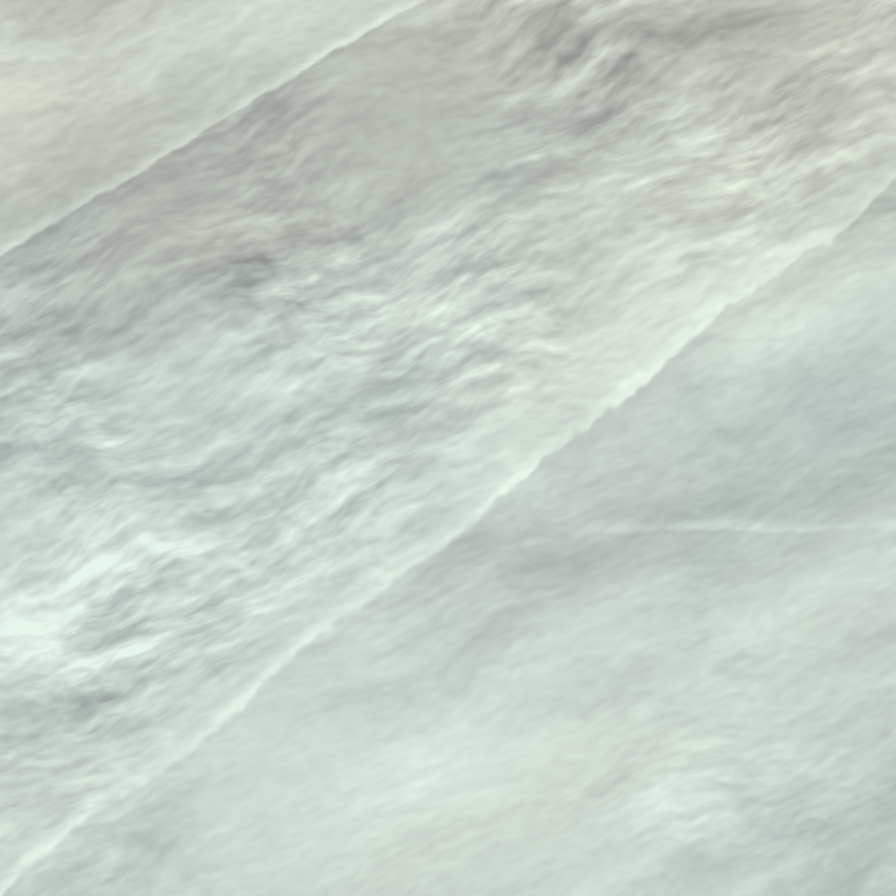
A Shadertoy shader for this texture:

```glsl
// Pale grey-green marble: soft clouds and crisp short wisps drawn out along a
// slanted grain, crossed by bright veins with a shaded lower side.
// Built from stretched gradient noise, soft blobs and distance to wavering lines.

const vec3  STONE       = vec3(0.772, 0.812, 0.780); // middle colour
const vec3  TONE_RAMP   = vec3(1.0, 1.07, 0.98);     // colour change per unit of tone
const vec3  WARM_TINT   = vec3(0.015, -0.003, -0.015);
const float BASE_TONE   = -0.002;
const float GRAIN_ANGLE = 0.40;
const vec2  CLOUD_FREQ  = vec2(1.7, 5.5);
const vec2  WISP_FREQ   = vec2(9.0, 27.0);
const vec2  FINE_FREQ   = vec2(48.0, 130.0);
const float CLOUD_GAIN  = 0.15;
const float WISP_GAIN   = 0.17;
const float RELIEF_GAIN = 0.075;
const float FINE_GAIN   = 0.032;

// Integer hash giving a gradient in -1..1
vec2 hashGradient(ivec2 cell) {
    uvec2 v = uvec2(cell) * 1664525u + 1013904223u;
    v.x += v.y * 1664525u;
    v.y += v.x * 1664525u;
    v ^= v >> 16u;
    v.x += v.y * 1664525u;
    v.y += v.x * 1664525u;
    v ^= v >> 16u;
    return vec2(v & 65535u) / 32767.5 - 1.0;
}

float cornerValue(ivec2 cell, ivec2 corner, vec2 f) {
    return dot(hashGradient(cell + corner), f - vec2(corner));
}

float noise(vec2 p) {
    ivec2 cell = ivec2(floor(p));
    vec2 f = fract(p);
    vec2 u = f * f * f * (f * (f * 6.0 - 15.0) + 10.0);
    float low  = mix(cornerValue(cell, ivec2(0, 0), f), cornerValue(cell, ivec2(1, 0), f), u.x);
    float high = mix(cornerValue(cell, ivec2(0, 1), f), cornerValue(cell, ivec2(1, 1), f), u.x);
    return 1.5 * mix(low, high, u.y);
}

float fbm(vec2 p, float falloff) {
    float sum = 0.0, gain = 0.5;
    for (int i = 0; i < 4; i++) {
        sum += gain * noise(p);
        p = p * 2.03 + vec2(17.3, 9.1);
        gain *= falloff;
    }
    return sum;
}

vec2 toGrain(vec2 p) {
    float c = cos(GRAIN_ANGLE), s = sin(GRAIN_ANGLE);
    return vec2(c * p.x + s * p.y, c * p.y - s * p.x);
}

// Soft patch lying along the grain
float blob(vec2 p, vec2 centre, vec2 size) {
    vec2 d = toGrain(p - centre) / size;
    return exp(-dot(d, d));
}

// Signed distance to a wavering line, positive above it
float veinDistance(vec2 p, float height, float slope, float wobble) {
    float waver = noise(vec2(p.x * 7.0, height * 31.0))
                + 0.45 * noise(vec2(p.x * 24.0, height * 57.0))
                + 0.40 * noise(p * 60.0);
    return (p.y - height - slope * p.x + wobble * waver) / sqrt(1.0 + slope * slope);
}

// Bright ridge, crisp below and softer above
float ridge(float d, float width) {
    float x = d / (d < 0.0 ? 0.35 * width : width);
    return exp(-x * x);
}

// One-sided shade that fades away below a vein
float underside(float d, float reach) {
    return smoothstep(0.0, -0.005, d) * exp(min(d, 0.0) / reach);
}

void mainImage(out vec4 fragColor, in vec2 fragCoord) {
    vec2 p = fragCoord / iResolution.xy;
    vec2 grain = toGrain(p);
    vec2 warped = grain + 0.035 * vec2(noise(p * 5.0), noise(p * 5.0 + 40.0))
                        + 0.006 * vec2(noise(p * 26.0), noise(p * 26.0 + 40.0));

    float upper = veinDistance(p, 0.716, 0.612, 0.008);
    float lower = veinDistance(p, 0.004, 0.797, 0.016);
    float lowSeam  = veinDistance(p, 0.411, 0.0, 0.006);
    float highSeam = veinDistance(p, 0.935, 0.01, 0.012);

    // Broad light and dark areas
    float tone = BASE_TONE;
    tone -= 0.070 * blob(p, vec2(0.36, 0.80), vec2(0.36, 0.13));
    tone -= 0.050 * blob(p, vec2(0.85, 0.98), vec2(0.40, 0.12));
    tone -= 0.040 * blob(p, vec2(0.90, 0.46), vec2(0.28, 0.10));
    tone -= 0.050 * blob(p, vec2(0.10, 1.02), vec2(0.25, 0.06));
    tone += 0.035 * blob(p, vec2(0.10, 0.35), vec2(0.24, 0.05));
    tone += 0.040 * blob(p, vec2(0.62, 0.55), vec2(0.35, 0.09));
    tone += 0.045 * blob(p, vec2(0.45, 0.12), vec2(0.50, 0.20));

    // Clouds, wisps and fine grain; roughest between the two veins
    float between = smoothstep(0.03, -0.03, upper) * smoothstep(-0.02, 0.12, lower);
    float rough = mix(0.42, 1.0, between) * (0.85 + 0.9 * noise(p * 4.0 + 11.0));
    vec2 wispPoint = warped * WISP_FREQ + 5.0;
    float wisp = fbm(wispPoint, 0.62);
    float relief = wisp - fbm(wispPoint + vec2(0.05, 0.22), 0.62);
    float fleck = smoothstep(0.25, 0.55, noise(warped * vec2(14.0, 42.0) + 71.0));
    tone += CLOUD_GAIN * fbm(warped * CLOUD_FREQ + 23.0, 0.5);
    tone += rough * (WISP_GAIN * wisp + RELIEF_GAIN * relief + 0.035 * fleck);
    tone += FINE_GAIN * noise(grain * FINE_FREQ) * (0.6 + 0.4 * rough);

    // Veins: glow above, shade below, then the bright ridge
    float patchy = 0.75 + 0.5 * noise(p * 9.0 + 3.0);
    float fade = mix(1.0, 0.45, smoothstep(0.65, 0.95, p.x));
    tone += 0.025 * smoothstep(-0.003, 0.004, lower) * exp(-max(lower, 0.0) / 0.05);
    tone -= 0.050 * underside(lower, 0.05) * smoothstep(0.35, 0.65, p.x);
    tone -= 0.070 * underside(upper, 0.030);
    tone += 0.095 * ridge(lower, 0.012) * fade * patchy;
    tone += 0.100 * ridge(upper, 0.008) * patchy;
    tone += 0.065 * ridge(lowSeam, 0.009) * smoothstep(0.58, 0.70, p.x) * patchy;
    tone += 0.050 * ridge(highSeam, 0.010) * smoothstep(0.15, 0.35, abs(p.x - 0.35)) * patchy;

    // Warmer grey towards the top, cooler green elsewhere
    float warmth = smoothstep(0.45, 1.0, p.y) - 0.20 + 1.1 * fbm(warped * vec2(2.0, 4.0) + 90.0, 0.5);
    vec3 colour = STONE + TONE_RAMP * clamp(tone, -0.20, 0.14) + WARM_TINT * warmth;
    fragColor = vec4(colour, 1.0);
}
```
